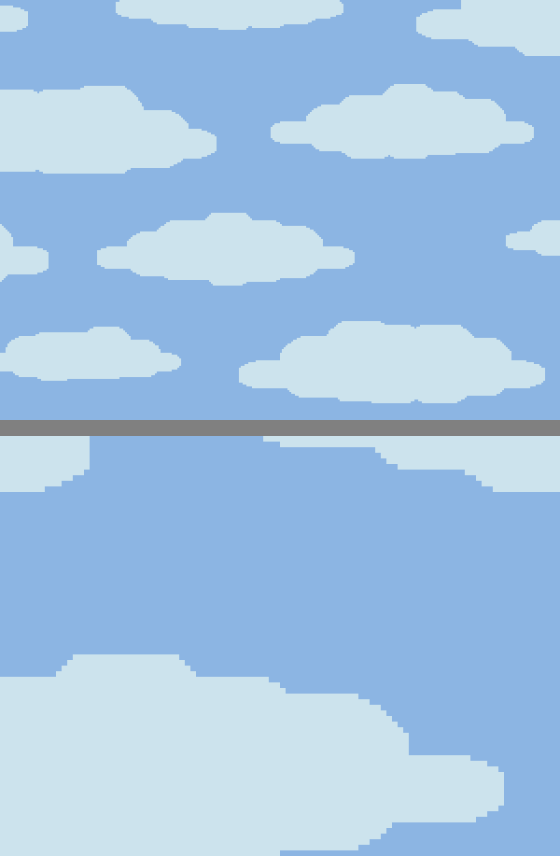
Top: the whole. Bottom: its middle third, enlarged.
Give the GLSL for this texture, as a WebGL 1 fragment shader.

```glsl
precision highp float;
// Flat pale clouds drifting over a plain blue sky, drawn with blocky edges.
// Clouds sit on a jittered brick grid; each is a row of clipped ellipses that
// swell toward its middle. Coverage is sampled on a coarse lattice.

uniform vec2 u_resolution;

float hash(vec2 p) {
  vec3 q = fract(p.xyx * 0.1031);
  q += dot(q, q.yzx + 33.33);
  return fract((q.x + q.y) * q.z);
}

// Ellipse whose outermost rim is cut flat; negative inside.
float clippedEllipse(vec2 p, vec2 radii) {
  vec2 q = abs(p) / radii;
  return max(length(q) - 1.1, max(q.x, q.y) - 1.0);
}

// Seven lobes in a row: tall in the middle, low at the tips.
float cloud(vec2 p, float width, vec2 id) {
  vec2 q = p / width;
  float d = 1.0;
  for (int k = 0; k < 7; k++) {
    float along = (float(k) - 3.0) / 3.0;
    float swell = 1.0 - along * along;
    vec2 seed = id * 7.0 + vec2(float(k) * 3.7, 19.0);
    float top = 0.05 + 0.15 * swell * mix(0.7, 1.05, hash(seed));
    float bottom = 0.042 + 0.055 * swell * mix(0.8, 1.1, hash(seed + 41.3));
    float shift = (hash(seed + 83.1) - 0.5) * 0.05;
    vec2 center = vec2(0.4 * along + shift, 0.5 * (top - bottom));
    float halfWidth = 0.1 + 0.02 * swell + 0.02 * hash(seed + 127.9);
    d = min(d, clippedEllipse(q - center, vec2(halfWidth, 0.5 * (top + bottom))));
  }
  return d;
}

// 1 inside any cloud, 0 in open sky.
float cloudCover(vec2 p) {
  vec2 spacing = vec2(0.62, 0.21);
  float nearRow = floor(p.y / spacing.y);
  float d = 1.0;
  for (int j = -1; j <= 1; j++) {
    float row = nearRow + float(j);
    float stagger = 0.5 * mod(row, 2.0);
    float nearColumn = floor((p.x - 0.1) / spacing.x - stagger + 0.5);
    for (int i = -1; i <= 1; i++) {
      vec2 id = vec2(nearColumn + float(i), row);
      // Evenly spread sizes; small clouds have more room to wander.
      float size = fract(0.62 * id.x + 0.38 * id.y + 0.2);
      float width = mix(0.29, 0.58, size);
      vec2 wander = vec2(hash(id + 5.3), hash(id + 61.7)) - 0.5;
      vec2 center = vec2(0.1 + (id.x + stagger) * spacing.x, (row + 0.5) * spacing.y);
      center += wander * vec2(0.12, 0.07) * (1.15 - size);
      center.y -= 0.05 * width;
      d = min(d, cloud(p - center, width, id));
    }
  }
  return step(d, 0.0);
}

void main() {
  // Square blocks, blended over one screen pixel where they meet.
  float blocks = 300.0;
  vec2 grid = gl_FragCoord.xy / u_resolution.x * blocks - 0.5;
  vec2 base = floor(grid);
  vec2 blend = clamp((grid - base - 0.5) * u_resolution.x / blocks + 0.5, 0.0, 1.0);
  vec2 corner = (base + 0.5) / blocks;
  vec2 next = vec2(1.0 / blocks, 0.0);
  float lower = mix(cloudCover(corner), cloudCover(corner + next), blend.x);
  float upper = mix(cloudCover(corner + next.yx), cloudCover(corner + next.xx), blend.x);
  float cover = mix(lower, upper, blend.y);

  vec3 skyBlue = vec3(0.55, 0.71, 0.89);
  vec3 cloudWhite = vec3(0.80, 0.89, 0.93);
  gl_FragColor = vec4(mix(skyBlue, cloudWhite, cover), 1.0);
}
```
